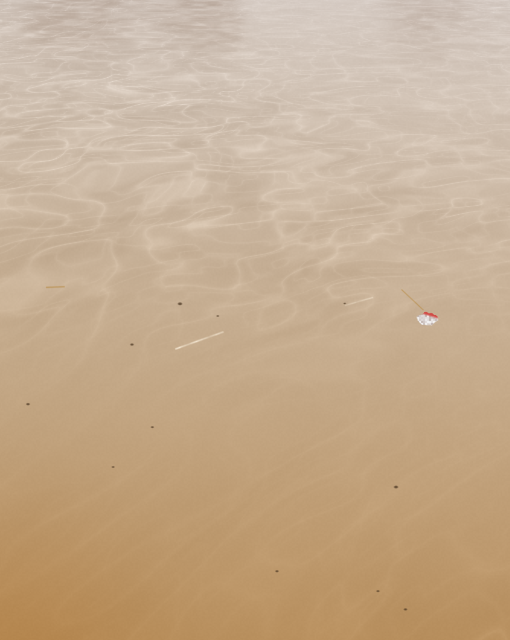
This texture is drawn by a Shadertoy shader. Its source:

```glsl
#define HORIZON 1.3
#define RIPPLE_FREQ vec2(11.0, 23.0)
#define CREST_GAIN 0.075
#define SWELL_GAIN 0.07
#define SLANT 0.65
#define GRAIN 0.012
#define SPECKS 11
#define FAR_WATER vec3(0.85, 0.81, 0.78)
#define MID_WATER vec3(0.77, 0.665, 0.54)
#define NEAR_WATER vec3(0.725, 0.565, 0.37)

float hash(vec2 p) {
    vec3 q = fract(vec3(p.xyx) * 0.1031);
    q += dot(q, q.yzx + 33.33);
    return fract((q.x + q.y) * q.z);
}

float noise(vec2 p) {
    vec2 i = floor(p), f = fract(p);
    f = f * f * f * (f * (f * 6.0 - 15.0) + 10.0);
    vec2 e = vec2(0.0, 1.0);
    return mix(mix(hash(i), hash(i + e.yx), f.x),
               mix(hash(i + e.xy), hash(i + e.yy), f.x), f.y);
}

float fbm(vec2 p) {
    float sum = 0.0, amp = 0.55;
    for (int i = 0; i < 3; i++) {
        sum += amp * noise(p);
        p = mat2(1.6, 0.7, -0.7, 1.6) * p + 17.3;
        amp *= 0.45;
    }
    return sum;
}

float segment(vec2 p, vec2 a, vec2 b) {
    vec2 d = b - a;
    return length(p - a - d * clamp(dot(p - a, d) / dot(d, d), 0.0, 1.0));
}

// Coverage of a shape of the given radius, softened by about a pixel
float cover(float dist, float radius) {
    float px = 1.0 / iResolution.y;
    return 1.0 - smoothstep(radius - px, radius + px, dist);
}

// Perspective map from the canvas to the water plane
vec2 waterPlane(vec2 p) {
    float depth = 1.0 / (HORIZON - p.y);
    vec2 w = vec2((p.x - 0.4) * depth, depth);
    w.y -= SLANT * (1.0 - smoothstep(0.0, 1.0, p.y)) * w.x;
    return w;
}

vec3 waterColour(vec2 p) {
    vec3 col = mix(NEAR_WATER, MID_WATER, smoothstep(-0.03, 0.03, 0.0) * 0.0 + clamp(p.y / 0.42, 0.0, 1.0));
    col = mix(col, FAR_WATER, clamp((p.y - 0.42) / 0.58, 0.0, 1.0));
    // Warm lower left, paler right side
    col += vec3(0.015, 0.02, 0.03) * (p.x - 0.4);
    col -= vec3(0.01, 0.03, 0.05) * (1.0 - smoothstep(0.0, 0.35, length(p)));
    return col;
}

float ripples(vec2 p) {
    vec2 q = waterPlane(p) * RIPPLE_FREQ;
    q += 1.5 * (vec2(noise(q * 0.45), noise(q * 0.45 + 40.0)) - 0.5);
    float ridge = 1.0 - abs(2.0 * noise(q) - 1.0);
    float fine = 1.0 - abs(2.0 * noise(q * 1.9 + 9.0) - 1.0);
    float crest = 0.65 * pow(ridge, 5.0) + 0.35 * pow(fine, 4.0) - 0.36;
    float swell = fbm(q * 0.8 + 60.0) - 0.46;
    // Strongest in the middle distance, calm close by
    float patches = 0.5 + noise(p * vec2(4.0, 6.0) + 3.0);
    float band = smoothstep(0.4, 0.66, p.y) * (1.0 - 0.45 * smoothstep(0.75, 1.0, p.y));
    float corner = 0.3 * smoothstep(0.4, 0.0, length(p - vec2(0.8, 0.0)));
    float strength = (0.2 + 0.75 * band + corner) * patches;
    return strength * (CREST_GAIN * crest + SWELL_GAIN * swell);
}

// Broken dark reflections hanging from the far edge
float reflections(vec2 p) {
    float x = p.x + 0.02 * (noise(p * vec2(20.0, 160.0)) - 0.5);
    float columns = smoothstep(0.5, 0.85, noise(vec2(x * 9.0 + 2.0, 4.0)));
    float streaks = 0.4 + 0.9 * noise(p * vec2(45.0, 260.0));
    return (columns + 0.15) * streaks * smoothstep(0.86, 1.0, p.y);
}

vec3 addDebris(vec3 col, vec2 p) {
    // Scattered dark specks
    for (int i = 0; i < SPECKS; i++) {
        float k = float(i);
        vec2 c = vec2(hash(vec2(k, 3.0)) * 0.8, hash(vec2(k, 8.0)) * 0.55);
        float r = mix(0.0012, 0.0026, hash(vec2(k, 5.0)));
        col = mix(col, vec3(0.3, 0.22, 0.14), 0.75 * cover(length((p - c) * vec2(0.8, 1.2)), r));
    }
    // Foam streaks and straws
    float broken = 0.35 + 0.6 * noise(p * 150.0);
    float foam = cover(segment(p, vec2(0.275, 0.455), vec2(0.348, 0.481)), 0.0012);
    foam = max(foam, 0.6 * cover(segment(p, vec2(0.54, 0.523), vec2(0.582, 0.535)), 0.001));
    col = mix(col, vec3(0.96, 0.91, 0.83), foam * broken);
    float straw = cover(segment(p, vec2(0.073, 0.551), vec2(0.1, 0.552)), 0.001);
    straw = max(straw, cover(segment(p, vec2(0.628, 0.547), vec2(0.661, 0.516)), 0.0007));
    col = mix(col, vec3(0.72, 0.55, 0.28), 0.7 * straw);
    // Crumpled scrap, pale with a red upper edge
    vec2 s = p - vec2(0.668, 0.502);
    float edge = length(s * vec2(0.9, 1.15)) + 0.006 * (noise(p * 200.0) - 0.5);
    vec3 scrap = mix(vec3(0.72, 0.66, 0.64), vec3(0.97), noise(p * 320.0));
    scrap = mix(scrap, vec3(0.82, 0.3, 0.28), smoothstep(0.003, 0.008, s.y + 0.3 * s.x));
    return mix(col, scrap, cover(edge, 0.0125));
}

void mainImage(out vec4 fragColor, in vec2 fragCoord) {
    vec2 p = fragCoord / iResolution.y;
    vec3 col = waterColour(p);
    col += ripples(p) * vec3(0.9, 1.0, 1.1);
    col -= reflections(p) * vec3(0.07, 0.085, 0.095);
    col = addDebris(col, p);
    col += GRAIN * (noise(p * 420.0) - 0.5);
    fragColor = vec4(clamp(col, 0.0, 1.0), 1.0);
}
```
